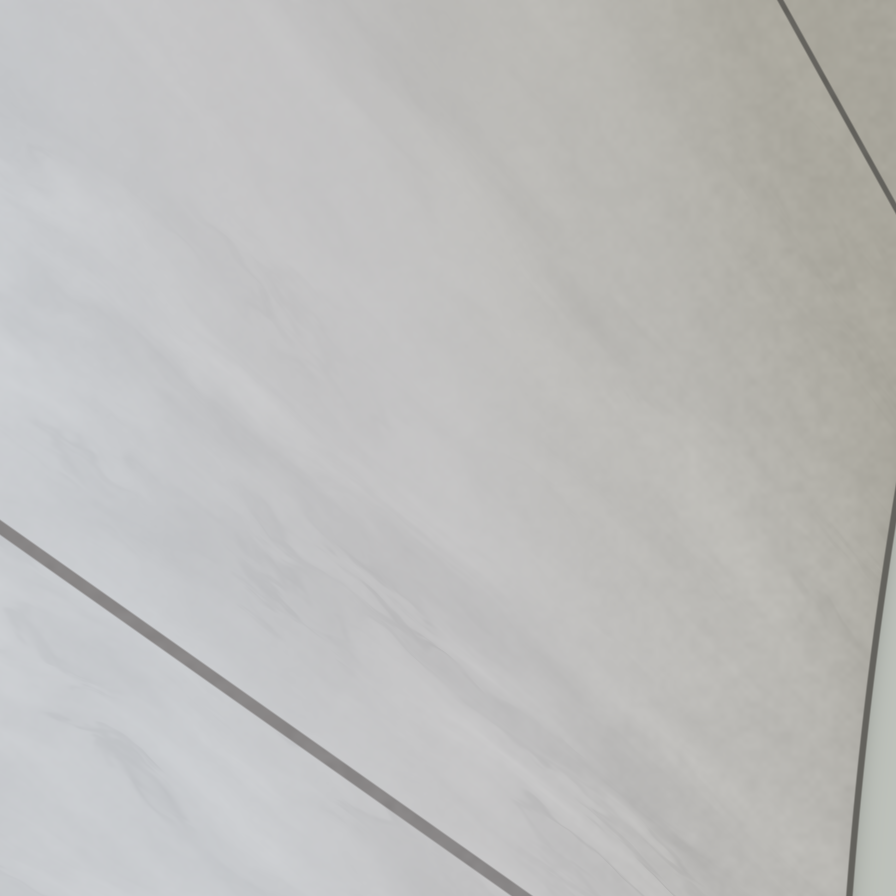
This texture is drawn by a Shadertoy shader. Its source:

```glsl
// Pale stone-look planks in perspective, with soft diagonal veins, grey joints and an edge trim.
#define VANISH vec2(1.97, -0.98)   // point where the joints converge
#define FIRST_JOINT 0.615          // angle of the lower joint
#define PLANK_ANGLE 0.449          // angle between joints
#define VEIN_STRENGTH 0.085
#define CLOUD_STRENGTH 0.035
#define GRAIN_STRENGTH 0.016

const vec3 COOL = vec3(0.785, 0.795, 0.808);
const vec3 PALE = vec3(0.765, 0.763, 0.766);
const vec3 WARM = vec3(0.732, 0.727, 0.710);
const vec3 TAN = vec3(0.665, 0.655, 0.615);
const vec3 GROUT = vec3(0.535, 0.525, 0.525);
const vec3 DARK_GROUT = vec3(0.39, 0.385, 0.365);
const vec3 TRIM = vec3(0.745, 0.760, 0.735);

float hash(vec2 p) {
    p = fract(p * vec2(0.1031, 0.1137));
    p += dot(p, p.yx + 33.33);
    return fract((p.x + p.y) * p.x * 17.0);
}

float noise(vec2 p) {
    vec2 i = floor(p), f = fract(p);
    f = f * f * (3.0 - 2.0 * f);
    return mix(mix(hash(i), hash(i + vec2(1, 0)), f.x),
               mix(hash(i + vec2(0, 1)), hash(i + vec2(1, 1)), f.x), f.y);
}

// Layered noise centred on zero
float fbm(vec2 p) {
    float sum = 0.0, amp = 0.5;
    for (int i = 0; i < 5; i++) {
        sum += amp * (noise(p) - 0.5);
        p = mat2(0.98, 0.17, -0.17, 0.98) * p * 2.03 + 11.7;
        amp *= 0.52;
    }
    return sum;
}

float bump(float x, float centre, float width) {
    float d = (x - centre) / width;
    return exp(-d * d);
}

// Light falls from cool lower left to tan upper right
vec3 baseColour(vec2 uv) {
    float g = 0.9 * uv.x + 0.3 * uv.y;
    vec3 c = mix(COOL, PALE, smoothstep(0.18, 0.55, g));
    c = mix(c, WARM, smoothstep(0.52, 0.86, g));
    return mix(c, TAN, smoothstep(0.80, 1.12, g));
}

// Clouds and veins; p.x runs along the plank, p.y across it
float stone(vec2 p, float row) {
    vec2 q = p * vec2(3.2, 13.0) + row * 37.0 + 60.0;
    float warp = fbm(q * 0.7 + 20.0);
    float cloud = fbm(q * 0.65 + 2.0 * warp);
    float wisp = fbm(q * vec2(1.5, 1.7) + vec2(1.0, 2.5) * warp);
    float crease = 1.0 - smoothstep(0.0, 0.07, abs(wisp + 0.04));
    float across = p.y + 0.15 * warp;
    float band = 0.25 + bump(across, 0.20, 0.13) + 0.35 * bump(across, 0.65, 0.09);
    band = row < 0.0 ? 0.85 : band;
    float patches = smoothstep(-0.05, 0.25, fbm(q * 0.8 + 90.0));
    return CLOUD_STRENGTH * cloud + VEIN_STRENGTH * band * wisp
         - 0.035 * band * crease * patches;
}

void mainImage(out vec4 fragColor, in vec2 fragCoord) {
    vec2 uv = fragCoord / iResolution.xy;
    float soft = 1.2 / min(iResolution.x, iResolution.y);

    // Perspective plank coordinates
    vec2 d = uv - VANISH;
    float radius = length(d);
    float across = (atan(d.y, -d.x) - FIRST_JOINT) / PLANK_ANGLE;
    float row = floor(across);

    // Stone surface
    vec3 colour = baseColour(uv);
    colour += stone(vec2(radius, across), row) * vec3(1.0, 1.0, 0.98);
    float grain = noise(uv * 150.0) + noise(uv * 75.0 + 9.0) - 1.0;
    colour += GRAIN_STRENGTH * grain * mix(0.25, 1.0, smoothstep(0.45, 1.0, uv.x));

    // Joints between planks, thinner and darker with distance
    float joint = round(across);
    float far = clamp(joint, 0.0, 1.0);
    float jointDist = abs(across - joint) * PLANK_ANGLE * radius;
    float halfWidth = mix(0.0068, 0.0030, far);
    colour += 0.012 * exp(-jointDist * 70.0) * (1.0 - far);
    vec3 grout = mix(GROUT, DARK_GROUT, far) + 0.03 * (noise(uv * 90.0) - 0.5);
    colour = mix(grout, colour, smoothstep(-soft, soft, jointDist - halfWidth));

    // Trim beyond the curved right edge
    float edge = uv.x - (0.948 + 0.075 * uv.y + 0.1 * uv.y * uv.y);
    vec3 trim = TRIM - 0.10 * exp(-max(edge, 0.0) * 90.0);
    colour -= 0.025 * exp(-abs(edge) * 45.0);
    colour = mix(colour, trim, smoothstep(-soft, soft, edge));
    colour = mix(DARK_GROUT, colour, smoothstep(-soft, soft, abs(edge) - 0.0036));

    fragColor = vec4(clamp(colour, 0.0, 1.0), 1.0);
}
```
